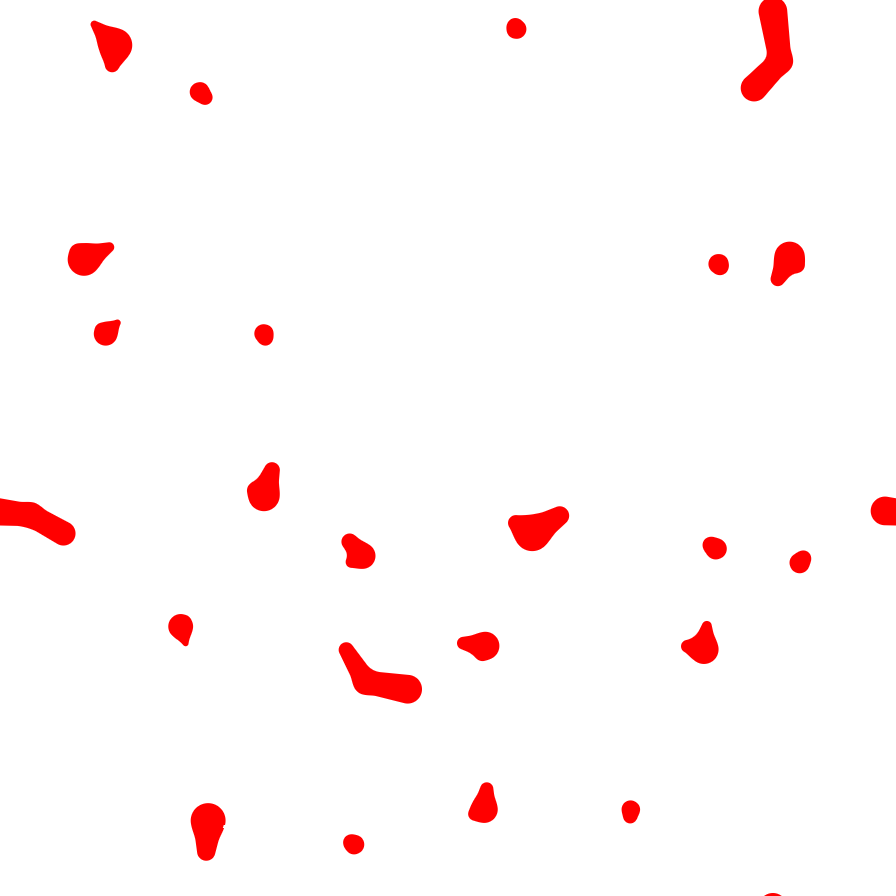
Give the GLSL for this pattern, as a Shadertoy shader.

```glsl
// Sparse red droplets on white: small dots, teardrops and a few bent bones.
// Each cell of a wrapping grid may hold one droplet, built as the smooth
// union of two tapered arms that leave a common body at random angles.

const vec3 PAPER = vec3(1.0);
const vec3 RED = vec3(1.0, 0.0, 0.0);
const int CELLS = 6;            // grid cells per canvas side
const int FIRST_DOT = 14;       // cells of lower rank stay empty
const int FIRST_DROP = 22;
const int FIRST_BONE = 34;
const float JITTER = 0.64;      // spread of centres, in cells
const float TAU = 6.2831853;

float hash(float seed, float salt) {
    return fract(sin(seed * 12.9898 + salt * 78.233) * 43758.5453);
}

float randomIn(float low, float high, float seed, float salt) {
    return mix(low, high, hash(seed, salt));
}

// Shuffles the wrapped cells into distinct ranks 1..36 (x^5 modulo 37).
int cellRank(ivec2 cell) {
    ivec2 wrapped = (cell + CELLS) % CELLS;
    int x = 1 + wrapped.x + CELLS * wrapped.y;
    int square = x * x % 37;
    return square * square % 37 * x % 37;
}

float smoothUnion(float a, float b, float blend) {
    float h = max(blend - abs(a - b), 0.0) / blend;
    return min(a, b) - 0.25 * blend * h * h;
}

// Distance to a capsule from the origin that tapers from body to tip radius.
float taperedArm(vec2 p, float angle, float len, float body, float tip) {
    vec2 dir = vec2(cos(angle), sin(angle));
    vec2 q = vec2(abs(dot(p, vec2(-dir.y, dir.x))), dot(p, dir));
    float slope = clamp((body - tip) / len, -0.99, 0.99);
    float rise = sqrt(1.0 - slope * slope);
    float along = dot(q, vec2(-slope, rise));
    if (along < 0.0) return length(q) - body;
    if (along > rise * len) return length(q - vec2(0.0, len)) - tip;
    return dot(q, vec2(rise, slope)) - body;
}

// Distance to one droplet; its rank sets the kind, the size and the seed.
float droplet(vec2 p, int rank) {
    float seed = float(rank);
    float angle = TAU * hash(seed, 1.0);
    float body, turn;
    vec2 len, tip;              // one component for each arm

    if (rank < FIRST_DROP) {
        body = randomIn(0.0085, 0.0105, seed, 2.0);
        turn = 1.5;
        len = vec2(randomIn(0.003, 0.009, seed, 3.0), 0.002);
        tip = vec2(0.9 * body);
    } else if (rank < FIRST_BONE) {
        float growth = float(rank - FIRST_DROP) / float(FIRST_BONE - FIRST_DROP);
        body = mix(0.0115, 0.018, growth);
        turn = randomIn(1.2, 2.2, seed, 2.0);
        len = mix(0.018, 0.038, growth) * vec2(1.0, randomIn(0.1, 0.75, seed, 3.0));
        tip = body * vec2(randomIn(0.25, 0.75, seed, 4.0), 0.5);
    } else {
        body = 0.0125;
        turn = randomIn(2.0, 2.8, seed, 2.0);
        len = vec2(randomIn(0.045, 0.058, seed, 3.0), 0.042);
        tip = vec2(0.016, randomIn(0.008, 0.016, seed, 4.0));
    }

    float first = taperedArm(p, angle, len.x, body, tip.x);
    float second = taperedArm(p, angle + turn, len.y, body, tip.y);
    return smoothUnion(first, second, 0.6 * body);
}

// Distance to the nearest droplet among the surrounding cells.
float dropletField(vec2 uv) {
    vec2 grid = uv * float(CELLS);
    ivec2 home = ivec2(floor(grid));
    float nearest = 1.0;
    for (int y = -1; y <= 1; y++) {
        for (int x = -1; x <= 1; x++) {
            ivec2 cell = home + ivec2(x, y);
            int rank = cellRank(cell);
            if (rank < FIRST_DOT) continue;
            float seed = float(rank);
            vec2 offset = vec2(hash(seed, 5.0), hash(seed, 6.0)) - 0.5;
            vec2 centre = vec2(cell) + 0.5 + JITTER * offset;
            nearest = min(nearest, droplet((grid - centre) / float(CELLS), rank));
        }
    }
    return nearest;
}

void mainImage(out vec4 fragColor, in vec2 fragCoord) {
    float pixel = 1.0 / min(iResolution.x, iResolution.y);
    float field = dropletField(fragCoord * pixel);
    float coverage = clamp(0.5 - field / pixel, 0.0, 1.0);
    fragColor = vec4(mix(PAPER, RED, coverage), 1.0);
}
```
